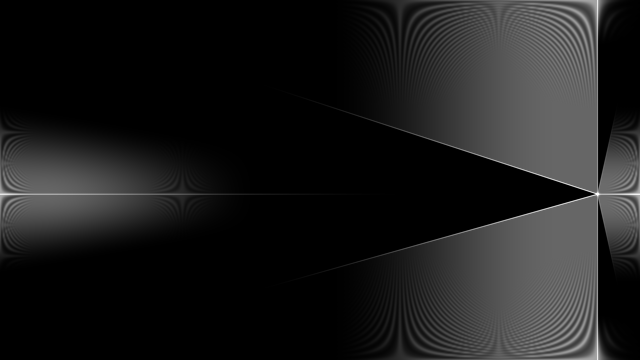
Write a WebGL 2 fragment shader that draws this background.

```glsl
#version 300 es
precision highp float;

uniform vec2 u_resolution;
out vec4 outColor;

// Soft thin line around the zero of a distance.
float stroke(float d) {
    float halfWidth = max(0.0032, 1.0 / u_resolution.y);
    return 1.0 - smoothstep(0.0, halfWidth, abs(d));
}

// Soft mask of the positive side of a distance.
float inside(float d) {
    float pixel = 1.0 / u_resolution.y;
    return smoothstep(-pixel, pixel, d);
}

// Hyperbolic interference bands, fading as they become too dense.
float saddleBands(float across, float depth, float period) {
    float offset = across / period;
    offset -= round(offset);
    float density = length(vec2(offset, depth / period));
    float visible = 1.0 - smoothstep(0.1, 0.58, density);
    return cos(6.2831853 * 288.0 * depth * offset) * visible;
}

// Fundamental bands with weaker overtones.
float interference(float across, float depth, float period) {
    float sum = 0.0;
    for (float h = 1.0; h < 4.0; h++) {
        sum += saddleBands(across, depth, period / h) / (h * h);
    }
    return sum;
}

// Grey level with bands laid over it.
float banded(float level, float bands) {
    return max(level + 0.32 * sqrt(level) * level / (level + 0.05) * bands, 0.0);
}

void main() {
    vec2 aspect = vec2(u_resolution.x / u_resolution.y, 1.0);
    vec2 p = gl_FragCoord.xy / u_resolution * vec2(16.0 / 9.0, 1.0);
    vec2 q = p - vec2(1.660, 0.4606);
    float rise = abs(q.y);
    float edgeDepth = min(p.y, 1.0 - p.y);
    float sideDepth = min(p.x, 16.0 / 9.0 - p.x);

    // Two large fans, open towards the top and the bottom.
    float slope = q.y > 0.0 ? 0.327 : 0.282;
    float fanEdge = (rise + slope * q.x) / length(vec2(1.0, slope));
    float fan = 0.40 * smoothstep(0.91, 1.56, p.x) * inside(fanEdge) * inside(-q.x);
    float corner = 0.40 * inside(q.x) * exp(-q.x * 45.0)
        * (1.0 - smoothstep(0.0, 0.13, edgeDepth));
    float light = banded(fan + corner, interference(q.x, edgeDepth, 0.549));

    // Glow on the left and the narrow wedge on the right.
    float spread = (q.y > 0.0 ? 0.255 : 0.225) - 0.17 * p.x;
    float glow = 0.40 * (1.0 - smoothstep(0.0, 1.0, rise / max(spread, 0.02)))
        * (1.0 - smoothstep(0.12, 0.72, p.x));
    float wedgeEdge = (4.5 * q.x - rise) / 4.61;
    float wedge = 0.42 * inside(wedgeEdge) * (1.0 - smoothstep(0.02, 0.25, rise));
    float sideBands = interference(q.y, sideDepth, 0.172)
        + 0.5 * saddleBands(q.y, abs(p.x - 0.507), 0.172);
    light += banded(glow + wedge, sideBands);

    // Bright seams meeting at the apex.
    float reach = smoothstep(0.70, 1.66, p.x) * step(q.x, 0.0);
    light += 0.6 * reach * stroke(fanEdge);
    light += 0.35 * stroke(q.x) * (1.0 - 0.4 * rise);
    float axis = q.x > 0.0 ? 0.35 : 0.32 * (1.0 - smoothstep(0.1, 1.15, p.x));
    light += axis * stroke(q.y);
    light += 0.22 * step(0.0, q.x) * stroke(wedgeEdge) * (1.0 - smoothstep(0.0, 0.27, rise));
    light += 0.5 * exp(-dot(q, q) * 40000.0);

    outColor = vec4(vec3(min(light, 1.0)), 1.0);
}
```
